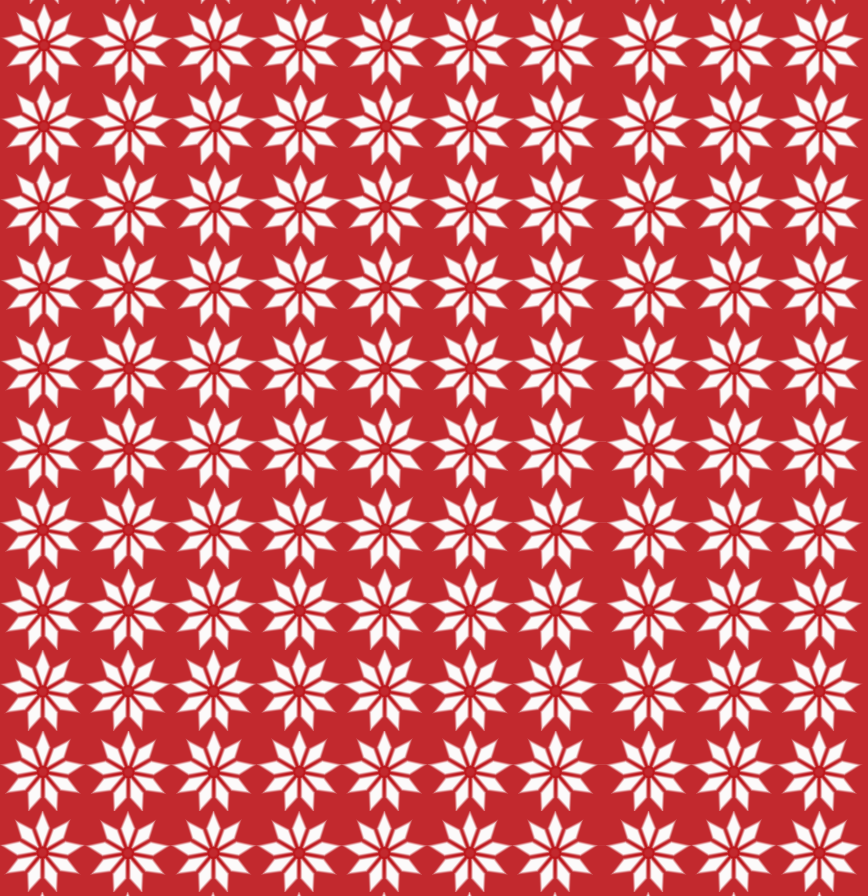
Write a Shadertoy shader that draws this pattern.

```glsl
#define PITCH vec2(0.0954, 0.0901)
#define FIRST_CENTER vec2(0.0484, 0.0508)
#define COLUMNS 10.0
#define GAP_COLUMN 7.0
#define GAP_WIDTH 0.0083
#define RADIUS 0.0456
#define PETALS 9.0
#define PETAL_HALF_WIDTH 0.165
#define SOFTNESS 0.0019
#define SHEAR 0.0022
#define JITTER 0.0007

const float TAU = 6.2831853;
const vec3 GROUND = vec3(0.76, 0.16, 0.18);
const vec3 SHADE = vec3(0.74, 0.09, 0.11);
const vec3 WHITE = vec3(0.99, 0.98, 0.98);

vec2 hash22(vec2 p) {
    vec3 q = fract(p.xyx * vec3(0.1031, 0.1030, 0.0973));
    q += dot(q, q.yzx + 33.33);
    return fract((q.xx + q.yz) * q.zy);
}

// Signed distance to the line a-b, positive on its right side
float edgeDistance(vec2 p, vec2 a, vec2 b) {
    vec2 d = normalize(b - a);
    return dot(p - a, vec2(d.y, -d.x));
}

// Kite-shaped petals in a ring, one pointing straight up
float flowerDistance(vec2 p) {
    float sector = TAU / PETALS;
    float angle = atan(p.x, p.y);
    angle -= sector * round(angle / sector);
    vec2 q = length(p) * vec2(abs(sin(angle)), cos(angle));

    vec2 base = vec2(0.012, 0.17);
    vec2 shoulder = vec2(PETAL_HALF_WIDTH, 0.60);
    vec2 tip = vec2(0.0, 1.0);
    float sides = max(edgeDistance(q, base, shoulder),
                      edgeDistance(q, shoulder, tip));
    return max(sides, base.y - q.y);
}

void mainImage(out vec4 fragColor, in vec2 fragCoord) {
    // Canvas height is one unit, y runs down from the top
    vec2 p = vec2(fragCoord.x, iResolution.y - fragCoord.y) / iResolution.y;
    p.x += SHEAR * (p.y - 0.5);

    // Widen the gap between two of the columns
    float gapStart = FIRST_CENTER.x + (GAP_COLUMN - 0.5) * PITCH.x;
    p.x -= clamp(p.x - gapStart, 0.0, GAP_WIDTH);

    // Nearest flower; its bounds reach a little higher than lower
    vec2 grid = (p - FIRST_CENTER) / PITCH;
    vec2 cell = round(grid + vec2(0.0, 0.014));
    cell.x = clamp(cell.x, 0.0, COLUMNS - 1.0);
    vec2 local = (grid - cell) * PITCH;
    local += JITTER * (hash22(cell + 17.0) - 0.5);
    local.y = -local.y;

    float d = flowerDistance(local / RADIUS) * RADIUS;
    float soft = max(SOFTNESS, 0.7 / iResolution.y);

    // Deeper red between the petals near the heart
    float heart = 1.0 - smoothstep(0.3, 0.65, length(local) / RADIUS);
    float rim = 1.0 - smoothstep(soft, 2.5 * soft, d);
    vec3 color = mix(GROUND, SHADE, heart * rim);

    color = mix(color, WHITE, 1.0 - smoothstep(-soft, soft, d));
    fragColor = vec4(color, 1.0);
}
```
